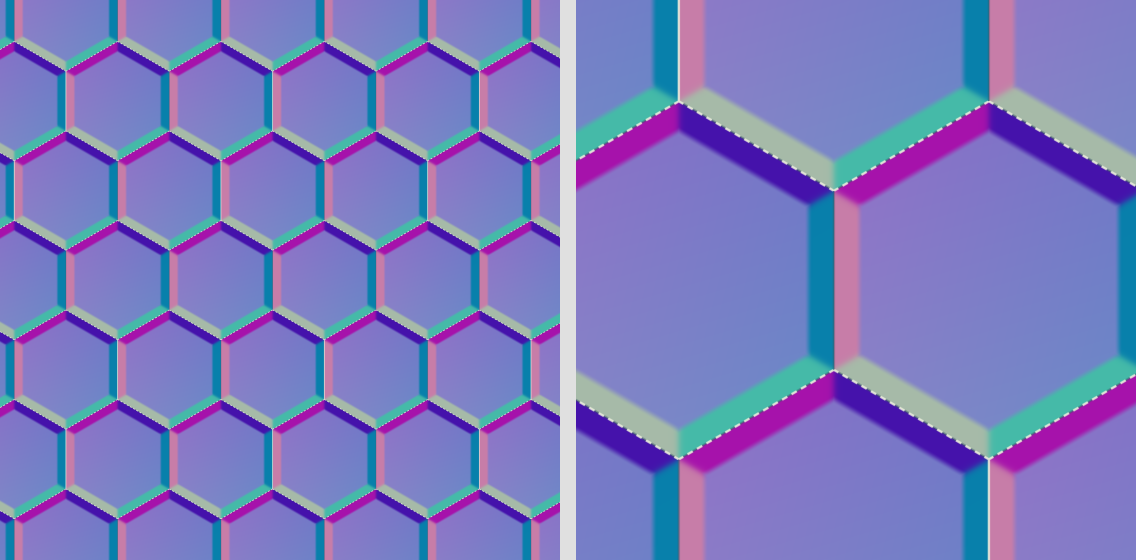
Left: the whole. Right: its middle third, enlarged.
This texture map is drawn by a WebGL 2 fragment shader. Its source:

```glsl
#version 300 es
precision highp float;

uniform vec2 u_resolution;
out vec4 outColor;

// Layout, in units of the canvas
const float SPACING = 0.18457;
const vec2 CENTER = vec2(0.5791, 0.4998);
const float BEVEL_WIDTH = 0.0152;
const float BEVEL_BLUR = 0.0024;
const float MITRE_BLUR = 0.0011;
const float SEAM_HALF_WIDTH = 0.0008;
const float DASH_PERIOD = 0.0065;
const int SAMPLES = 3;

// Colours
const vec3 FACE = vec3(0.49, 0.49, 0.78);
const vec3 FACE_SLOPE_X = vec3(-0.135, 0.025, 0.0);
const vec3 FACE_SLOPE_Y = vec3(0.035, -0.085, 0.0);
const vec3 SEAM_DARK = vec3(0.25, 0.36, 0.42);
const vec3 SEAM_PALE = vec3(0.92, 0.93, 0.86);

// Bevel colours, counter-clockwise from the right side
const vec3 BEVEL[6] = vec3[6](
    vec3(0.03, 0.50, 0.67),
    vec3(0.27, 0.07, 0.67),
    vec3(0.65, 0.07, 0.67),
    vec3(0.78, 0.49, 0.66),
    vec3(0.65, 0.73, 0.66),
    vec3(0.27, 0.73, 0.66));

const float PI = 3.14159265;

// Index of the nearest hexagon; odd rows have half-integer indices
vec2 hexIndex(vec2 p, vec2 cell) {
    vec2 even = floor(p / cell + 0.5);
    vec2 odd = floor(p / cell) + 0.5;
    vec2 toEven = p - even * cell;
    vec2 toOdd = p - odd * cell;
    return dot(toEven, toEven) < dot(toOdd, toOdd) ? even : odd;
}

// Some upright seams catch the light, in a staggered pattern
float uprightLit(vec2 index, int side) {
    float row = floor(2.0 * index.y + 0.5);
    float column = floor(2.0 * index.x + 0.5) + (side == 0 ? 2.0 : 0.0);
    bool litRow = mod(row, 3.0) > 0.5;
    bool litColumn = mod(column + row * row * row, 4.0) < 0.5;
    return litRow && litColumn ? 1.0 : 0.0;
}

vec3 tileColor(vec2 p) {
    vec2 cell = SPACING * vec2(1.0, sqrt(3.0));
    vec2 index = hexIndex(p, cell);
    vec2 local = p - index * cell;

    // Nearest side, and bevel colours blended across the mitres
    float reach = -1.0;
    float along = 0.0;
    int side = 0;
    vec3 bevelSum = vec3(0.0);
    float weightSum = 0.0;
    for (int i = 0; i < 6; i++) {
        float angle = float(i) * PI / 3.0;
        vec2 normal = vec2(cos(angle), sin(angle));
        float d = dot(local, normal);
        if (d > reach) {
            reach = d;
            side = i;
            along = dot(local, vec2(-normal.y, normal.x));
        }
        float weight = exp((d - 0.5 * SPACING) / MITRE_BLUR);
        bevelSum += BEVEL[i] * weight;
        weightSum += weight;
    }
    float edge = 0.5 * SPACING - reach;

    // Dished face with a sloping bevel
    vec2 slope = local / SPACING;
    vec3 color = FACE + FACE_SLOPE_X * slope.x + FACE_SLOPE_Y * slope.y;
    float bevel = 1.0 - smoothstep(BEVEL_WIDTH - BEVEL_BLUR, BEVEL_WIDTH + BEVEL_BLUR, edge);
    color = mix(color, bevelSum / max(weightSum, 1e-30), bevel);

    // Seam: dashed on slanted sides, plain on upright ones
    bool upright = side % 3 == 0;
    float dash = smoothstep(-0.3, 0.3, cos(2.0 * PI * along / DASH_PERIOD) + 0.2);
    float lit = upright ? uprightLit(index, side) : dash;
    float seam = 1.0 - smoothstep(0.4 * SEAM_HALF_WIDTH, 1.3 * SEAM_HALF_WIDTH, edge);
    return mix(color, mix(SEAM_DARK, SEAM_PALE, lit), seam * mix(0.5, 0.9, lit));
}

void main() {
    // Average a grid of samples inside each pixel
    vec3 total = vec3(0.0);
    for (int y = 0; y < SAMPLES; y++) {
        for (int x = 0; x < SAMPLES; x++) {
            vec2 offset = (vec2(x, y) + 0.5) / float(SAMPLES) - 0.5;
            vec2 uv = (gl_FragCoord.xy + offset) / u_resolution;
            total += tileColor(uv - CENTER);
        }
    }
    outColor = vec4(total / float(SAMPLES * SAMPLES), 1.0);
}
```
